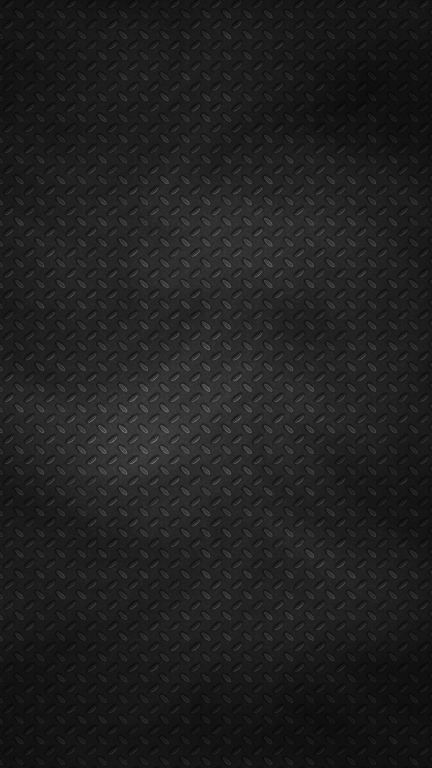
Give the GLSL for this texture, as a Shadertoy shader.

```glsl
const float REPEATS_ACROSS = 20.82;
const vec2 FALLING_CENTRE = vec2(0.93, 0.33);
const vec2 RISING_CENTRE = vec2(0.43, 0.83);
const vec2 LUG_HALF_SIZE = vec2(0.25, 0.092);
const vec2 LIGHT_DIR = vec2(0.6, -0.8);
const vec3 STEEL_TINT = vec3(1.0, 1.0, 1.005);

vec2 hash2(vec2 p) {
    vec3 q = fract(p.xyx * vec3(0.1031, 0.1030, 0.0973));
    q += dot(q, q.yzx + 33.33);
    return fract((q.xx + q.yz) * q.zy);
}

mat2 rotation(float angle) {
    float c = cos(angle), s = sin(angle);
    return mat2(c, s, -s, c);
}

// Distance to the nearest scattered point
float cellular(vec2 p) {
    vec2 cell = floor(p), local = fract(p);
    float nearest = 2.0;
    for (int y = -1; y <= 1; y++)
    for (int x = -1; x <= 1; x++) {
        vec2 offset = vec2(x, y);
        nearest = min(nearest, length(offset + hash2(cell + offset) - local));
    }
    return nearest;
}

// Soft smudges from warped, rotated sines
float clouds(vec2 p) {
    float sum = 0.0, weight = 0.5;
    for (int i = 0; i < 6; i++) {
        p += 0.6 * sin(p.yx * 1.3 + float(i));
        sum += weight * sin(p.x) * cos(p.y);
        p = rotation(0.9) * p * 1.8 + 1.7;
        weight *= 0.62;
    }
    return sum;
}

// Approximate distance to an ellipse lying along x
float ellipseDistance(vec2 p, vec2 halfSize) {
    float k = length(p / halfSize);
    float slope = length(p / (halfSize * halfSize));
    return k * (k - 1.0) / max(slope, 0.001);
}

// Relief of one family of lugs, as a change in relative brightness
float lugRelief(vec2 grid, vec2 centre, float angle, float faceLight,
                float rimLight, float rimShading, float blur) {
    vec2 shifted = grid - centre + 0.5;
    vec2 cell = floor(shifted);
    vec2 p = fract(shifted) - 0.5;
    vec2 q = p * rotation(angle);
    float d = ellipseDistance(q, LUG_HALF_SIZE);
    float facing = clamp(dot(p, LIGHT_DIR) / LUG_HALF_SIZE.y, -1.0, 1.0);

    float inside = 1.0 - smoothstep(-blur, blur, d);
    float rim = 1.0 - smoothstep(0.01, 0.025 + blur, abs(d + 0.01));
    float ridges = 0.14 * sin(q.x * 75.0) * (1.0 - smoothstep(0.03, 0.08, blur));
    float wear = mix(0.75, 1.2, hash2(cell + centre * 10.0).x);
    float lit = inside * (faceLight + ridges) + rim * rimLight * mix(1.0, facing, rimShading);

    // Thin dark groove, deeper on the side away from the light
    float groove = (1.0 - smoothstep(0.0, 0.07, abs(d - 0.05))) * (0.22 - 0.14 * facing);
    return wear * lit - groove;
}

// Uneven light: central glow, horizontal bands and smudges
float plateLight(vec2 uv, vec2 canvas) {
    vec2 fromGlow = uv - vec2(0.46, 0.51);
    float glow = exp(-dot(fromGlow * fromGlow, vec2(4.2, 7.0)));
    float bands = cos((uv.y - 0.46) * 25.13 + 0.5 * sin(uv.x * 5.0));
    float smudges = clouds(canvas * vec2(6.0, 8.0));
    return (0.062 + 0.135 * glow) * (1.0 + 0.12 * bands + 0.27 * smudges);
}

void mainImage(out vec4 fragColor, in vec2 fragCoord) {
    vec2 uv = fragCoord / iResolution.xy;
    vec2 canvas = fragCoord / iResolution.x;
    vec2 grid = canvas * REPEATS_ACROSS;
    float blur = 0.4 * REPEATS_ACROSS / iResolution.x;

    // Raised lugs in two crossing directions
    float relief = lugRelief(grid, FALLING_CENTRE, -0.75, 0.27, 0.60, 0.3, blur)
                 + lugRelief(grid, RISING_CENTRE, 0.69, 0.10, 0.90, 0.75, blur);

    // Fine pitting of the metal
    float grain = 0.22 * (cellular(canvas * 150.0) - 0.45);

    float value = plateLight(uv, canvas) * (1.0 + relief + grain);
    fragColor = vec4(clamp(value * STEEL_TINT, 0.0, 1.0), 1.0);
}
```
